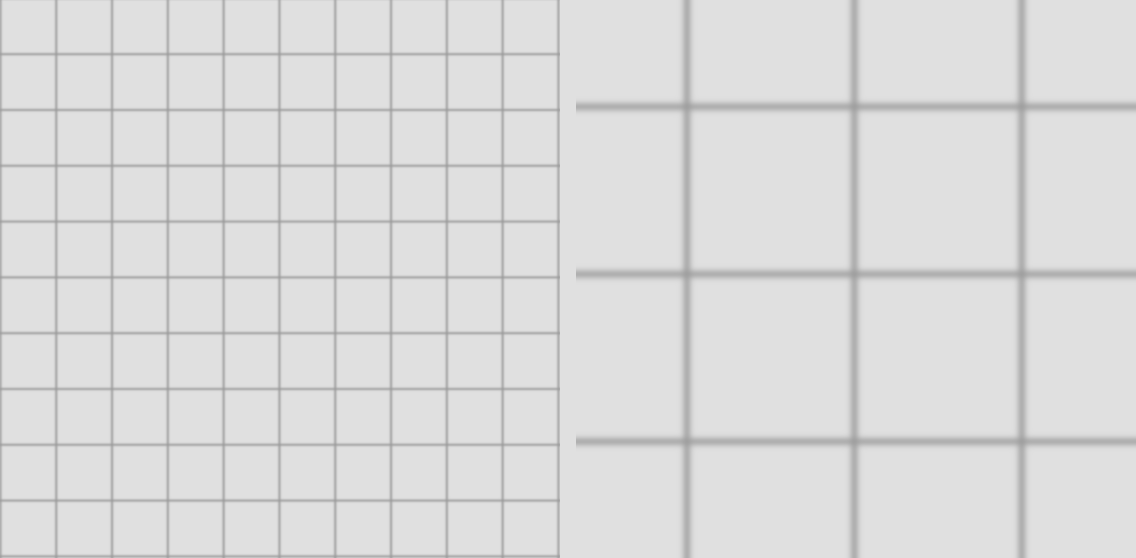
Left: the whole. Right: its middle third, enlarged.
Give the GLSL for this pattern, as a WebGL 1 fragment shader.

```glsl
precision highp float;

uniform vec2 u_resolution;

// Lengths are fractions of the canvas height.
const float CELL_SIZE = 0.1;
const vec2 GRID_ORIGIN = vec2(0.0008, 0.0029);
const float LINE_SPREAD = 0.00206;
const float LINE_OPACITY = 0.68;
const float MIN_SPREAD_PIXELS = 0.6;
const vec3 PAPER_COLOR = vec3(0.878);
const vec3 LINE_COLOR = vec3(0.60);

// Signed offset from the nearest grid line on each axis.
vec2 gridOffset(vec2 p) {
  vec2 cell = (p - GRID_ORIGIN) / CELL_SIZE;
  return (fract(cell + 0.5) - 0.5) * CELL_SIZE;
}

// Soft line profile, widened on small canvases with its total ink kept.
vec2 softLines(vec2 offset, float pixel) {
  float spread = max(LINE_SPREAD, MIN_SPREAD_PIXELS * pixel);
  vec2 d = offset / spread;
  return LINE_OPACITY * (LINE_SPREAD / spread) * exp(-0.5 * d * d);
}

void main() {
  float pixel = 1.0 / u_resolution.y;
  vec2 lines = softLines(gridOffset(gl_FragCoord.xy * pixel), pixel);

  // Translucent lines darken where they cross.
  float ink = 1.0 - (1.0 - lines.x) * (1.0 - lines.y);
  gl_FragColor = vec4(mix(PAPER_COLOR, LINE_COLOR, ink), 1.0);
}
```
